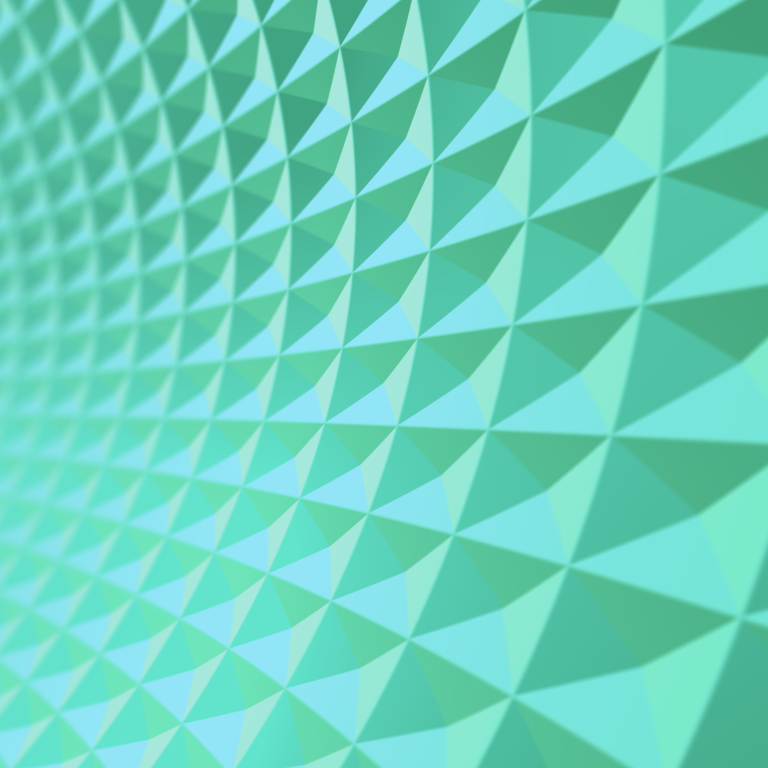
Give the GLSL for this pattern, as a Shadertoy shader.

```glsl
// A curved wall of four-sided pyramids seen in steep perspective.
// Each point is mapped back to wall columns and rows by solving a quadratic;
// facets are shaded by direction, and a disc of samples gives depth of field.

#define SHRINK 0.245       // perspective scale lost per column
#define ROW_STEP 0.1699    // row height at column zero
#define BEND_COL 0.0081    // curvature across the columns
#define BEND_ROW 0.0082    // curvature along the rows
#define ROW_LEAN 0.0478    // sideways lean per row
#define FOCUS 2.4          // column in sharp focus
#define BLUR 0.0015        // blur radius gained per column
#define RIDGE 0.014        // width of the seams between cells
#define SAMPLES 36

// Wall coordinates: x counts columns leftward, y counts rows downward.
vec2 wallCoords(vec2 p) {
    float y = 1.0 - p.y;
    // The row is linear in the column: row = r0 + r1 * column.
    float r0 = (y - 0.5664) / ROW_STEP;
    float r1 = (SHRINK * y - 0.1298) / ROW_STEP;
    float a = BEND_COL + BEND_ROW * r1 * r1;
    float b = 0.0036 - ROW_LEAN * r1 - 2.0 * BEND_ROW * r0 * r1 - SHRINK * p.x;
    float c = 0.7956 - ROW_LEAN * r0 - BEND_ROW * r0 * r0 - p.x;
    float column = 2.0 * c / (sqrt(max(b * b + 4.0 * a * c, 0.0)) - b);
    return vec2(column, r0 + r1 * column);
}

vec3 facetColor(vec2 wall) {
    vec2 cell = floor(wall);
    vec2 q = wall - cell;
    float near = min(wall.x, 3.5);

    // The projected tip drifts with the viewing angle.
    vec2 tip = vec2(0.34 - 0.012 * clamp(cell.x, -1.0, 9.0),
                    clamp(0.48 - 0.02 * cell.y, 0.36, 0.62));
    vec2 d = q - tip;
    vec2 h = d / mix(tip, 1.0 - tip, step(0.0, d));

    // Light on each facet varies across the wall.
    float sideLight = clamp(0.475 + 0.105 * near - 0.025 * wall.y
                            + 0.062 * near * wall.y, 0.0, 1.0);
    float topLight = clamp(0.32 + 0.14 * near + 0.09 * wall.y, 0.0, 1.0);
    float paleLight = clamp(0.35 + 0.27 * wall.x, 0.0, 1.0);

    vec3 left = mix(vec3(0.25, 0.64, 0.51), vec3(0.38, 0.89, 0.80), sideLight);
    vec3 right = mix(vec3(0.46, 0.92, 0.79), vec3(0.65, 0.91, 0.86), paleLight);
    vec3 top = mix(vec3(0.25, 0.63, 0.47), vec3(0.43, 0.90, 0.73), topLight);
    vec3 bottom = mix(vec3(0.44, 0.90, 0.83), vec3(0.57, 0.90, 0.97), paleLight);

    vec3 color = abs(h.x) > abs(h.y) ? (h.x > 0.0 ? left : right)
                                     : (h.y > 0.0 ? bottom : top);

    // Pale seams along the cell borders, broader in the distance.
    vec2 border = min(q, 1.0 - q);
    float width = RIDGE + 0.007 * max(wall.x - 3.0, 0.0);
    float seam = 1.0 - smoothstep(0.3 * width, 1.6 * width, min(border.x, border.y));
    color = mix(color, vec3(0.46, 0.90, 0.82), 0.6 * seam);

    // Distant haze.
    float haze = 0.35 * smoothstep(3.0, 10.0, wall.x);
    return mix(color, vec3(0.41, 0.86, 0.78), haze);
}

void mainImage(out vec4 fragColor, in vec2 fragCoord) {
    vec2 p = fragCoord / iResolution.y;
    float defocus = max(abs(wallCoords(p).x - FOCUS) - 0.7, 0.0);
    float radius = 0.75 / iResolution.y + BLUR * defocus;

    // Golden-angle spiral over the lens disc.
    vec3 sum = vec3(0.0);
    for (int k = 0; k < SAMPLES; k++) {
        float n = float(k) + 0.5;
        float angle = 2.39996 * n;
        vec2 offset = radius * sqrt(n / float(SAMPLES)) * vec2(cos(angle), sin(angle));
        sum += facetColor(wallCoords(p + offset));
    }
    fragColor = vec4(sum / float(SAMPLES), 1.0);
}
```
